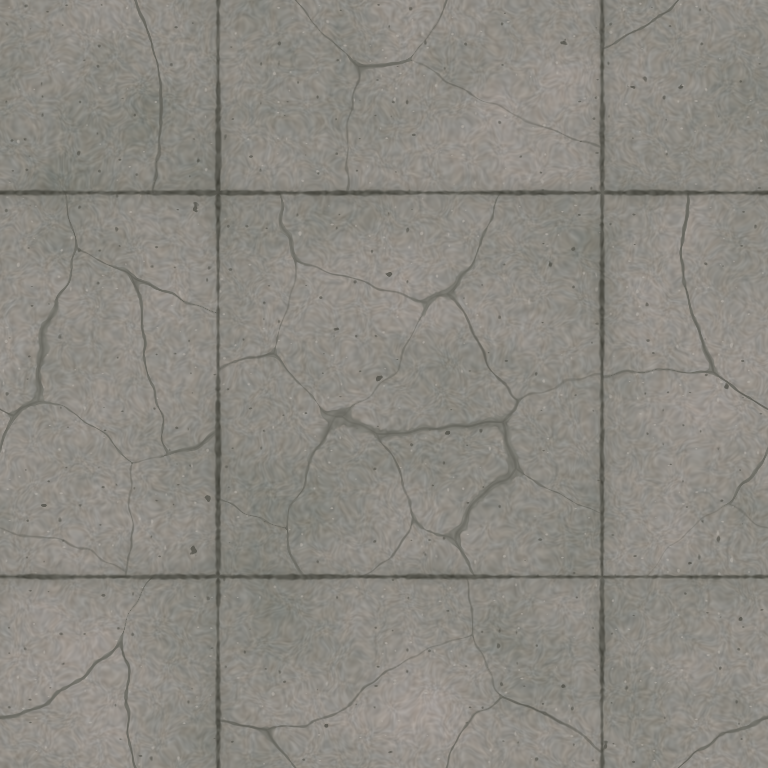
Give the GLSL for this texture, as a three.js fragment shader.

```glsl
// Worn concrete paving: a 2 x 2 grid of square slabs that wraps at the canvas edges.
// Each slab is broken along the borders of a warped Voronoi diagram, with dust gathered
// at the junctions, ragged joints, and tiling gradient noise for mottling and grain.
#define SLABS 2.0
#define GRID_ORIGIN vec2(0.284, 0.249)
#define JOINT_HALF_WIDTH 0.0027
#define CRACK_HALF_WIDTH 0.0013
#define FILL_REACH 0.0125
#define CRACK_BEND 0.085
#define MOTTLE 0.85
#define GRAIN 0.062
#define LIGHT_STONE vec3(0.602, 0.580, 0.556)
#define GREY_STONE vec3(0.514, 0.510, 0.481)
#define DUST vec3(0.440, 0.438, 0.408)
#define GRIME vec3(0.300, 0.298, 0.268)

varying vec2 vUv;

vec2 hash22(vec2 p) {
  vec3 a = fract(p.xyx * vec3(0.1031, 0.1030, 0.0973));
  a += dot(a, a.yzx + 33.33);
  return fract((a.xx + a.yz) * a.zy);
}

vec2 gradientAt(vec2 cell, float period) {
  float angle = 6.28318 * hash22(mod(cell, period) + period).x;
  return vec2(cos(angle), sin(angle));
}

// Gradient noise, tiling over the canvas, about -0.7 to 0.7
float noise(vec2 uv, float period) {
  vec2 p = uv * period, i = floor(p), f = p - i;
  vec2 u = f * f * f * (f * (f * 6.0 - 15.0) + 10.0), e = vec2(1.0, 0.0);
  float a = dot(gradientAt(i, period), f);
  float b = dot(gradientAt(i + e.xy, period), f - e.xy);
  float c = dot(gradientAt(i + e.yx, period), f - e.yx);
  float d = dot(gradientAt(i + e.xx, period), f - e.xx);
  return mix(mix(a, b, u.x), mix(c, d, u.x), u.y);
}

float fbm(vec2 uv, float period) {
  float sum = 0.0, gain = 1.0;
  for (int k = 0; k < 6; k++) {
    sum += gain * noise(uv + 0.13 * float(k), period);
    period *= 2.0;
    gain *= 0.64;
  }
  return sum;
}

// Soft coverage of a line of half width w at distance d
float stroke(float d, float w, float soft) {
  return 1.0 - smoothstep(w - soft, w + soft, d);
}

vec2 fragmentCentre(float i, vec2 slab) {
  vec2 jitter = hash22(vec2(i * 7.0, 3.0) + slab * 31.0) - 0.5;
  return fract(hash22(slab * 17.0 + 5.0) + i * vec2(0.7549, 0.5698)) + 0.24 * jitter;
}

// x: dark crack core, y: dust that piles up where cracks meet
vec2 cracks(vec2 p, vec2 slab, float count, float ragged, float damage, float px) {
  float nearest = 0.0, best = 1e3, dust = 0.0, core = 0.0;
  vec2 home = vec2(0.0);
  for (int k = 0; k < 14; k++) {
    float i = float(k);
    if (i >= count) break;
    vec2 c = fragmentCentre(i, slab);
    float d = distance(p, c);
    if (d < best) { best = d; nearest = i; home = c; }
  }
  for (int k = 0; k < 14; k++) {
    float j = float(k);
    if (j >= count) break;
    if (j == nearest) continue;
    vec2 c = fragmentCentre(j, slab);
    float d = dot(0.5 * (home + c) - p, normalize(c - home)) / SLABS;
    vec2 h = hash22(vec2(nearest + j, nearest * j) * 5.0 + slab * 43.0);
    float w = CRACK_HALF_WIDTH * (0.6 + 0.7 * h.x + 0.9 * ragged);
    core = max(core, mix(0.45, 0.9, h.x) * stroke(d, w, max(px, 0.0011)));
    dust += (0.35 + 0.8 * h.y) * exp(-max(d, 0.0) / (FILL_REACH * max(damage, 0.04)));
  }
  return vec2(core, 0.85 * smoothstep(0.46, 0.72, dust + 0.28 * ragged));
}

// Scattered small chips, at most one per cell; share is the filled fraction
float chips(vec2 uv, float cells, float share, float radius, float px) {
  vec2 cell = floor(uv * cells);
  vec2 spot = hash22(cell + cells), kind = hash22(cell + cells * 2.0 + 9.0);
  vec2 offset = (fract(uv * cells) - mix(vec2(0.25), vec2(0.75), spot)) / cells;
  offset.y *= mix(0.6, 1.7, spot.x);
  float r = radius * mix(0.4, 1.0, kind.y) * (1.0 + 1.3 * noise(uv, 180.0));
  return step(kind.x, share) * stroke(length(offset), r, max(px, 0.0009));
}

void main() {
  float px = fwidth(vUv.x);
  vec2 uv = fract(vUv), grid = (vUv - GRID_ORIGIN) * SLABS;
  vec2 slab = mod(floor(grid), SLABS), local = fract(grid), middle = local - 0.5;
  vec2 bend = vec2(noise(uv, 6.0), noise(uv + 0.37, 6.0));
  vec2 wobble = vec2(noise(uv, 34.0), noise(uv + 0.61, 34.0));
  float ragged = noise(uv + 0.01 * wobble, 110.0) + 0.6 * noise(uv, 47.0);
  float patches = noise(uv, 9.0);

  // Stone surface with a tone for each slab, greyer towards its rim
  float tone = 0.53 + MOTTLE * fbm(uv, 4.0) + 0.4 * (hash22(slab * 9.0 + 2.0).x - 0.5);
  tone -= 0.5 * dot(middle, middle);
  vec3 colour = mix(GREY_STONE, LIGHT_STONE, clamp(tone, -0.5, 1.5));
  vec2 shaken = uv + 0.012 * wobble + 0.02 * bend;
  colour += GRAIN * (noise(shaken, 128.0) + 0.8 * noise(shaken + 0.27, 217.0));
  colour += vec3(0.020, 0.002, -0.014) * noise(shaken, 74.0);

  // Pits, chips and pale flecks
  colour = mix(colour, GRIME, 0.60 * chips(uv, 42.0, 0.22, 0.0019, px));
  colour = mix(colour, GRIME, 0.75 * chips(uv, 13.0, 0.11, 0.0040, px));
  colour = mix(colour, vec3(0.70, 0.68, 0.65), 0.7 * chips(uv, 57.0, 0.15, 0.0016, px));

  // Cracks, busiest and dustiest in the middle of the first slab
  float count = 12.0 - 3.0 * slab.x - 6.0 * slab.y;
  float worst = mix(0.35, 0.85, (1.0 - slab.x) * (1.0 - slab.y));
  float damage = 0.10 + worst * exp(-6.0 * dot(middle, middle)) + 0.6 * patches;
  vec2 broken = local + CRACK_BEND * bend + 0.014 * wobble;
  vec2 crack = cracks(broken, slab, count, ragged, damage, px);
  colour = mix(colour, DUST + 0.09 * ragged, crack.y);
  colour = mix(colour, GRIME + 0.05, crack.x * (0.8 + 0.7 * patches) * (1.0 - 0.4 * crack.y));

  // Joints with a dirty margin
  vec2 edge = min(local, 1.0 - local) / SLABS;
  float joint = min(edge.x, edge.y) + 0.0019 * ragged;
  colour = mix(colour, DUST, (0.45 + 0.6 * patches) * exp(-max(joint, 0.0) * 110.0));
  float seam = stroke(joint, JOINT_HALF_WIDTH * (0.9 + 0.8 * patches), max(px, 0.0019));
  colour = mix(colour, GRIME + 0.13 * noise(shaken, 110.0), (0.84 + 0.3 * ragged) * seam);

  gl_FragColor = vec4(colour, 1.0);
}
```
